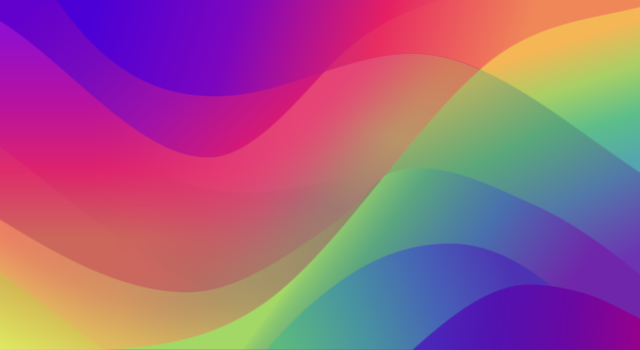
This background is drawn by a Shadertoy shader. Its source:

```glsl
vec3 rgb(float r, float g, float b) { return vec3(r, g, b) / 255.0; }

// Cubic between two knots, each holding position, height and slope
float hermite(float x, vec3 a, vec3 b) {
    float span = b.x - a.x;
    float t = clamp((x - a.x) / span, 0.0, 1.0);
    float s = 1.0 - t;
    return s * s * (1.0 + 2.0 * t) * a.y + t * t * (3.0 - 2.0 * t) * b.y
         + span * t * s * (s * a.z - t * b.z);
}

float wave(float x, vec3 a, vec3 b, vec3 c, vec3 d) {
    if (x < b.x) return hermite(x, a, b);
    if (x < c.x) return hermite(x, b, c);
    return hermite(x, c, d);
}

// Smooth coverage of the area under a height
float below(float y, float height) {
    float d = height - y;
    return clamp(0.5 + d / max(1.4 * fwidth(d), 1e-4), 0.0, 1.0);
}

float along(vec2 p, vec2 a, vec2 b) {
    vec2 axis = b - a;
    return clamp(dot(p - a, axis) / dot(axis, axis), 0.0, 1.0);
}

vec3 ramp(float t, vec3 a, vec3 b, vec3 c, vec3 d) {
    t = clamp(t, 0.0, 1.0) * 3.0;
    vec3 color = mix(a, b, min(t, 1.0));
    color = mix(color, c, clamp(t - 1.0, 0.0, 1.0));
    return mix(color, d, clamp(t - 2.0, 0.0, 1.0));
}

// Pink sheet that greys towards the diagonal
vec3 pinkSheet(vec2 p, float diagonal) {
    vec3 left = ramp(along(p, vec2(0.0, 0.9), vec2(0.0, 0.32)),
        rgb(145.0, 15.0, 205.0), rgb(183.0, 18.0, 160.0),
        rgb(222.0, 35.0, 108.0), rgb(200.0, 103.0, 90.0));
    vec3 rim = ramp(along(p, vec2(0.43, 0.2), vec2(0.74, 0.8)),
        rgb(168.0, 128.0, 106.0), rgb(160.0, 123.0, 114.0),
        rgb(186.0, 148.0, 104.0), rgb(212.0, 125.0, 92.0));
    float nearRim = 1.0 - smoothstep(0.04, 0.46, p.y - diagonal);
    vec3 right = mix(rgb(230.0, 68.0, 118.0), rim, nearRim);
    return mix(left, right, smoothstep(0.13, 0.48, p.x));
}

// Warm sheets to the left of the diagonal
vec3 warmSide(vec2 p, float crest, float diagonal) {
    float valley = wave(p.x, vec3(0.0, 0.94, -1.14), vec3(0.3255, 0.55, 0.0),
        vec3(0.508, 0.797, 2.0), vec3(0.69, 1.0, 0.55));
    float hollow = wave(p.x, vec3(0.0, 0.373, -1.14), vec3(0.293, 0.165, 0.0),
        vec3(0.521, 0.362, 1.3), vec3(0.592, 0.486, 1.84));
    float fold = wave(p.x, vec3(0.0, 0.581, -1.38), vec3(0.3255, 0.175, -0.7),
        vec3(0.404, 0.144, 0.0), vec3(0.52, 0.19, 0.6));
    float crease = wave(p.x, vec3(0.21, 0.557, -1.3), vec3(0.26, 0.498, -0.9),
        vec3(0.39, 0.45, 0.0), vec3(0.592, 0.521, 0.5));
    float underCrest = below(p.y, crest);
    float underValley = below(p.y, valley);

    vec3 color = ramp(along(p, vec2(0.15, 1.0), vec2(0.82, 0.88)),
        rgb(76.0, 0.0, 214.0), rgb(125.0, 6.0, 190.0),
        rgb(230.0, 32.0, 98.0), rgb(240.0, 145.0, 87.0));
    color = mix(color, rgb(238.0, 95.0, 95.0), 0.2 * underValley);
    vec3 violet = ramp(along(p, vec2(0.04, 0.97), vec2(0.46, 0.7)),
        rgb(98.0, 0.0, 205.0), rgb(118.0, 10.0, 190.0),
        rgb(160.0, 18.0, 168.0), rgb(214.0, 26.0, 117.0));
    color = mix(color, violet, underCrest);

    // Sheet with two faint folds
    vec3 pink = pinkSheet(p, diagonal);
    float creaseFade = smoothstep(0.2, 0.32, p.x) * (1.0 - smoothstep(0.45, 0.6, p.x));
    pink *= 1.0 - 0.025 * creaseFade * below(p.y, crease);
    float foldFade = 1.0 - smoothstep(0.2, 0.4, p.x);
    pink = mix(pink, rgb(228.0, 105.0, 100.0), 0.13 * foldFade * below(p.y, fold));
    color = mix(color, pink, underCrest * underValley);

    // Orange and yellow corner
    vec3 orange = ramp(p.x / 0.573,
        rgb(236.0, 126.0, 100.0), rgb(208.0, 145.0, 98.0),
        rgb(168.0, 148.0, 102.0), rgb(146.0, 134.0, 108.0));
    float depth = smoothstep(0.0, 0.25, hollow - p.y) * (1.0 - smoothstep(0.3, 0.5, p.x));
    orange = mix(orange, rgb(226.0, 205.0, 92.0), 0.8 * depth);
    color = mix(color, orange, below(p.y, hollow));
    vec3 yellow = mix(rgb(212.0, 182.0, 84.0), rgb(222.0, 235.0, 98.0),
        along(p, vec2(0.1, 0.12), vec2(0.0)));
    return mix(color, yellow, below(p.y, 0.2225 - 1.37 * p.x));
}

// Cool sheets to the right of the diagonal
vec3 coolSide(vec2 p, float crest) {
    float shoulder = wave(p.x, vec3(0.592, 0.486, 1.4), vec3(0.6576, 0.519, 0.0),
        vec3(0.833, 0.416, -0.8), vec3(1.0, 0.215, -1.5));
    float hill = wave(p.x, vec3(0.4167, 0.0, 2.2), vec3(0.547, 0.215, 1.2),
        vec3(0.703, 0.304, 0.0), vec3(0.957, 0.0, -2.3));
    float mound = wave(p.x, vec3(0.6445, 0.0, 1.65), vec3(0.827, 0.187, 0.0),
        vec3(0.911, 0.163, -0.5), vec3(1.0, 0.09, -0.9));

    vec3 color = ramp(along(p, vec2(0.78, 0.82), vec2(0.9575, 0.518)),
        rgb(245.0, 182.0, 86.0), rgb(168.0, 207.0, 102.0),
        rgb(92.0, 190.0, 138.0), rgb(84.0, 165.0, 175.0));
    vec3 teal = ramp(along(p, vec2(0.64, 0.67), vec2(1.0, 0.28)),
        rgb(178.0, 178.0, 98.0), rgb(90.0, 168.0, 122.0),
        rgb(82.0, 120.0, 170.0), rgb(108.0, 52.0, 178.0));
    color = mix(color, teal, below(p.y, crest));
    float limeFade = pow(along(p, vec2(0.553, 0.44), vec2(0.932, 0.288)), 0.7);
    vec3 lime = ramp(limeFade,
        rgb(164.0, 216.0, 102.0), rgb(90.0, 165.0, 128.0),
        rgb(72.0, 112.0, 174.0), rgb(112.0, 38.0, 170.0));
    color = mix(color, lime, below(p.y, shoulder));
    vec3 blue = ramp(along(p, vec2(0.43, 0.05), vec2(0.82, 0.13)),
        rgb(92.0, 186.0, 126.0), rgb(72.0, 148.0, 160.0),
        rgb(70.0, 98.0, 182.0), rgb(78.0, 50.0, 180.0));
    color = mix(color, blue, below(p.y, hill));
    vec3 purple = ramp(along(p, vec2(0.66, 0.02), vec2(1.0, 0.0)),
        rgb(73.0, 40.0, 186.0), rgb(83.0, 18.0, 176.0),
        rgb(105.0, 8.0, 162.0), rgb(150.0, 0.0, 140.0));
    return mix(color, purple, below(p.y, mound));
}

void mainImage(out vec4 fragColor, in vec2 fragCoord) {
    vec2 p = fragCoord / iResolution.xy;
    float crest = wave(p.x, vec3(0.0885, 1.0, -2.66), vec3(0.3385, 0.725, 0.0),
        vec3(0.6445, 0.847, 0.0), vec3(1.0, 0.507, -1.21));
    float diagonal = wave(p.x, vec3(0.156, 0.0, 0.09), vec3(0.4167, 0.139, 1.32),
        vec3(0.755, 0.809, 1.56), vec3(1.0, 0.98, 0.46));
    vec3 color = mix(warmSide(p, crest, diagonal), coolSide(p, crest), below(p.y, diagonal));
    fragColor = vec4(color, 1.0);
}
```
